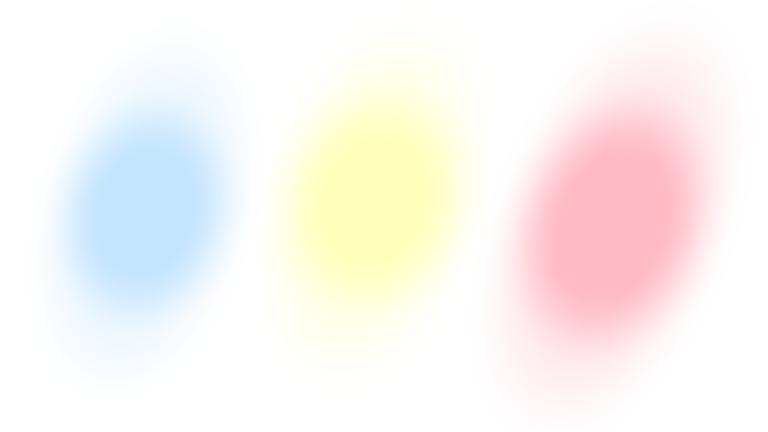
Reproduce this background procedurally as a WebGL 2 fragment shader.

```glsl
#version 300 es
precision highp float;
// Three soft, leaning pastel glows (blue, yellow, pink) on white.

uniform vec2 u_resolution;
out vec4 outColor;

const vec3 BACKGROUND = vec3(1.0, 1.0, 1.0);
const vec3 BLUE = vec3(0.77, 0.895, 1.0);
const vec3 YELLOW = vec3(1.0, 1.0, 0.735);
const vec3 PINK = vec3(1.0, 0.73, 0.77);

// Positions and radii are in canvas heights, measured from the canvas centre.
const vec2 BLUE_CENTER = vec2(-0.553, 0.009);
const vec2 YELLOW_CENTER = vec2(-0.024, 0.035);
const vec2 PINK_CENTER = vec2(0.528, -0.020);
const vec2 BLUE_RADII = vec2(0.275, 0.49);
const vec2 YELLOW_RADII = vec2(0.29, 0.49);
const vec2 PINK_RADII = vec2(0.30, 0.575);

// Lean to the right, in radians.
const float BLUE_LEAN = 0.27;
const float YELLOW_LEAN = 0.29;
const float PINK_LEAN = 0.37;

const vec2 CORE_SCALE = vec2(0.88, 0.60); // core size relative to the halo
const float CORE_WEIGHT = 0.55;           // share of the tint held by the core
const float HALO_PLATEAU = 0.33;          // radius where each fade begins
const float CORE_PLATEAU = 0.42;

// Soft ellipse: 1 inside the plateau, 0 beyond the radii.
float softEllipse(vec2 p, vec2 radii, float plateau) {
    return 1.0 - smoothstep(plateau, 1.0, length(p / radii));
}

// Tint factor of a long halo with a denser core, both on one leaning axis.
vec3 glow(vec2 p, vec2 center, vec2 radii, float lean, vec3 tint) {
    float c = cos(lean);
    float s = sin(lean);
    vec2 d = p - center;
    vec2 q = vec2(c * d.x - s * d.y, s * d.x + c * d.y);
    float halo = softEllipse(q, radii, HALO_PLATEAU);
    float core = softEllipse(q, radii * CORE_SCALE, CORE_PLATEAU);
    return mix(vec3(1.0), tint, mix(halo, core, CORE_WEIGHT));
}

void main() {
    vec2 p = (gl_FragCoord.xy - 0.5 * u_resolution) / u_resolution.y;

    // Glows multiply, so overlapping fringes blend like thin washes.
    vec3 color = BACKGROUND;
    color *= glow(p, BLUE_CENTER, BLUE_RADII, BLUE_LEAN, BLUE);
    color *= glow(p, YELLOW_CENTER, YELLOW_RADII, YELLOW_LEAN, YELLOW);
    color *= glow(p, PINK_CENTER, PINK_RADII, PINK_LEAN, PINK);

    outColor = vec4(color, 1.0);
}
```
